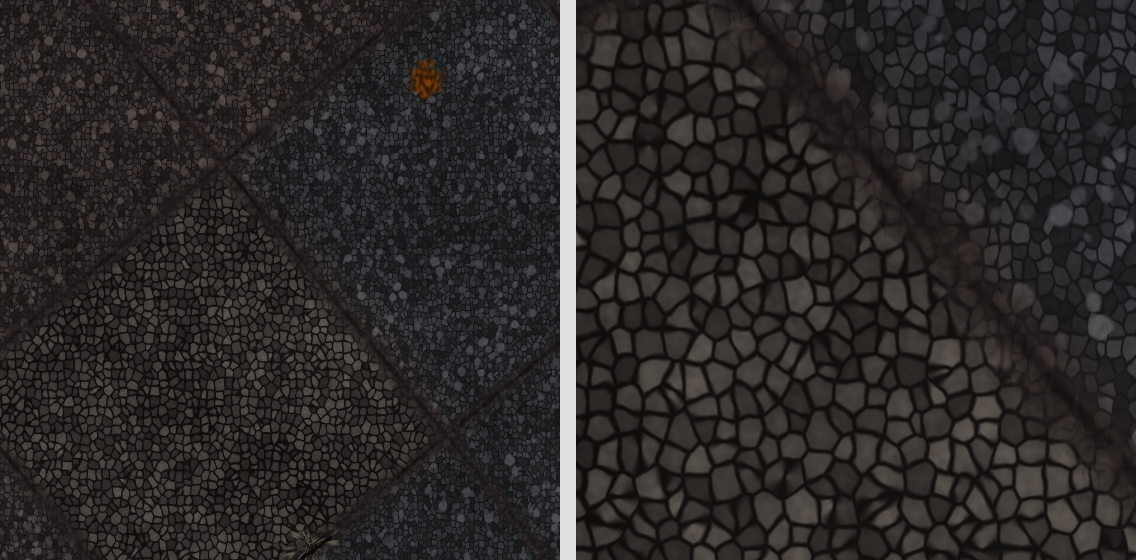
Left: the whole. Right: its middle third, enlarged.
Write a Shadertoy shader that draws this texture.

```glsl
// Dim exposed-aggregate paving: one coarse pebbled slab among finer, cooler ones.
// Weighted Voronoi cells make the stones, a rotated unit grid makes the slabs,
// and gradient noise varies gaps, dust and joints. A leaf and a tuft lie on top.

const vec2  SLAB_CORNER  = vec2(0.397, 0.708);
const vec2  SLAB_AXIS    = vec2(0.772, 0.636);
const float SLAB_SIZE    = 0.63;
const vec2  COARSE_SCALE = vec2(70.0, 62.0);   // stones across the canvas
const vec2  FINE_SCALE   = vec2(118.0, 88.0);
const vec2  CHIP_SCALE   = vec2(52.0, 46.0);
const vec3  WARM_TINT    = vec3(1.10, 0.96, 0.92);
const vec3  STONE_TINT   = vec3(1.06, 0.98, 0.92);
const vec3  COOL_TINT    = vec3(0.95, 0.98, 1.03);
const vec3  DUST_COLOR   = vec3(0.155, 0.125, 0.118);
const vec3  LEAF_DARK    = vec3(0.20, 0.09, 0.02);
const vec3  LEAF_LIGHT   = vec3(0.50, 0.25, 0.03);
const vec3  TUFT_COLOR   = vec3(0.36, 0.35, 0.28);
const vec2  LEAF_POS     = vec2(0.762, 0.857);
const vec2  TUFT_POS     = vec2(0.555, 0.025);

vec2 hash2(vec2 p) {
    vec3 h = fract(p.xyx * vec3(0.1031, 0.1030, 0.0973));
    h += dot(h, h.yzx + 33.33);
    return fract((h.xx + h.yz) * h.zy);
}

float gradientNoise(vec2 p) {
    vec2 cell = floor(p), f = fract(p);
    vec2 u = f * f * (3.0 - 2.0 * f);
    vec4 corner;
    for (int i = 0; i < 4; i++) {
        vec2 o = vec2(i & 1, i >> 1);
        corner[i] = dot(hash2(cell + o) * 2.0 - 1.0, f - o);
    }
    return mix(mix(corner.x, corner.y, u.x), mix(corner.z, corner.w, u.x), u.y);
}

// x: distance to the gap, y: distance to the centre, z and w: random per stone
vec4 stones(vec2 p) {
    p += 0.22 * vec2(gradientNoise(p * 1.3), gradientNoise(p * 1.3 + 41.0));
    vec2 cell = floor(p), f = fract(p), id = vec2(0.0);
    float nearest = 9.0, second = 9.0;
    for (int y = -1; y <= 1; y++)
    for (int x = -1; x <= 1; x++) {
        vec2 o = vec2(x, y);
        vec2 h = hash2(cell + o);
        float d = length(o + 0.1 + 0.8 * h - f) + 0.25 * fract(h.x * 17.0 + h.y * 5.0);
        if (d < nearest) {
            second = nearest;
            nearest = d;
            id = cell + o;
        } else second = min(second, d);
    }
    return vec4(second - nearest, nearest, hash2(id + 71.0));
}

float segmentDistance(vec2 p, vec2 a, vec2 b) {
    vec2 ab = b - a;
    return length(p - a - ab * clamp(dot(p - a, ab) / dot(ab, ab), 0.0, 1.0));
}

void mainImage(out vec4 fragColor, in vec2 fragCoord) {
    vec2 uv = fragCoord / iResolution.y;
    float broad = gradientNoise(uv * 4.0 + 3.0);
    float patchy = gradientNoise(uv * 13.0 + 9.0);
    float ragged = gradientNoise(uv * 45.0);
    float grit = gradientNoise(uv * 190.0);

    // Slab grid: the coarse slab fills -1..0 on both axes
    vec2 rel = uv - SLAB_CORNER;
    vec2 q = vec2(dot(rel, SLAB_AXIS), dot(rel, vec2(-SLAB_AXIS.y, SLAB_AXIS.x))) / SLAB_SIZE;
    vec2 e = q + 0.025 * ragged + 0.02 * patchy;
    vec2 inner = smoothstep(-1.03, -0.96, e) * (1.0 - smoothstep(-0.05, 0.02, e));
    float coarse = inner.x * inner.y;
    float rightSlab = smoothstep(-0.03, 0.12, e.x) * (1.0 - smoothstep(-0.12, 0.03, e.y));
    float cool = max(rightSlab, 1.0 - smoothstep(-1.08, -0.97, e.y));
    cool = max(cool, 0.35 * (1.0 - smoothstep(-1.1, -0.97, e.x)));

    // Coarse pebbles with nearly black gaps
    vec4 pebble = stones(uv * COARSE_SCALE);
    float gapWidth = 0.05 - 0.12 * min(patchy + broad, 0.0);
    float body = smoothstep(gapWidth - 0.03, gapWidth + 0.26, pebble.x);
    float tone = mix(0.14, 0.285, pebble.z) * (1.08 - 0.2 * pebble.y);
    vec3 coarseColor = STONE_TINT * mix(0.055, tone, body);

    // Fine grains, with scattered pale chips
    vec4 grain = stones(uv * FINE_SCALE + 17.0);
    float fine = mix(0.085, mix(0.10, 0.235, grain.z), smoothstep(0.02, 0.3, grain.x));
    vec4 chip = stones(uv * CHIP_SCALE + 53.0);
    float chipSize = mix(0.24, 0.46, chip.w);
    float chipMask = smoothstep(0.5, 0.6, chip.z) * smoothstep(0.04, 0.2, chip.x)
                   * (1.0 - smoothstep(chipSize - 0.09, chipSize + 0.09, chip.y));
    fine = mix(fine, mix(0.21, 0.32, chip.w), chipMask * 0.85);
    vec3 fineColor = fine * mix(WARM_TINT, COOL_TINT, cool);

    vec3 color = mix(fineColor, coarseColor, coarse);
    color *= 1.0 + 0.25 * broad + 0.22 * patchy + 0.2 * grit;

    // Dusty joints with a broken dark crease
    vec2 toJoint = abs(q - round(q)) * SLAB_SIZE;
    float joint = min(toJoint.x, toJoint.y);
    float dust = 1.0 - smoothstep(0.003, 0.024, joint + 0.012 * ragged);
    color = mix(color, DUST_COLOR * (0.9 + 0.35 * grit), dust * 0.6);
    float crease = 1.0 - smoothstep(0.001, 0.006, joint + 0.003 * ragged);
    color *= 1.0 - crease * clamp(0.25 + 0.7 * patchy, 0.0, 0.5);

    // Withered orange leaf
    vec2 leaf = uv - LEAF_POS;
    float leafEdge = length(leaf * vec2(1.0, 0.9)) + 0.022 * gradientNoise(leaf * 75.0);
    float fold = gradientNoise(leaf * vec2(150.0, 90.0) + 5.0);
    vec3 leafColor = mix(LEAF_DARK, LEAF_LIGHT, smoothstep(-0.35, 0.45, fold));
    color = mix(color, leafColor, 0.92 * (1.0 - smoothstep(0.018, 0.036, leafEdge)));

    // Pale tuft fanning out around a dark slit
    vec2 tuft = uv - TUFT_POS;
    float reach = length(tuft * vec2(0.8, 1.3));
    float blade = gradientNoise(vec2(atan(tuft.y, tuft.x) * 7.0, reach * 45.0));
    float tuftMask = smoothstep(0.0, 0.4, blade) * (1.0 - smoothstep(0.03, 0.065, reach));
    color = mix(color, TUFT_COLOR, tuftMask);
    float slit = segmentDistance(tuft, vec2(-0.015, -0.022), vec2(0.034, 0.014));
    color *= mix(0.2, 1.0, smoothstep(0.001, 0.006, slit + 0.003 * ragged));

    fragColor = vec4(color, 1.0);
}
```
